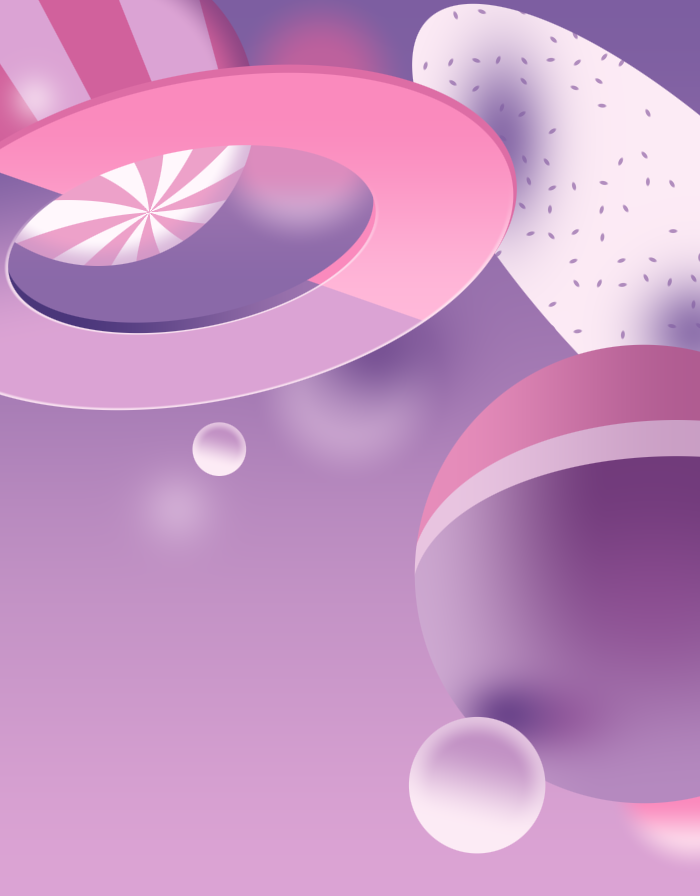
Give the GLSL for this background, as a Shadertoy shader.

```glsl
// Candy still life: striped ball through a tilted ring, speckled slab, glossy spheres and soft blurs.

// Layout: canvas height is 7.68 units, y measured downward
const float HEIGHT = 7.68;
const vec2 CANDY_POS = vec2(.84, .93);
const float CANDY_RADIUS = 1.35;
const vec2 MINT_POS = vec2(1.28, 1.82);
const vec2 RING_POS = vec2(1.75, 2.02);
const vec2 RING_SIZE = vec2(2.68, 1.41);
const vec2 HOLE_POS = vec2(1.645, 2.05);
const vec2 HOLE_SIZE = vec2(1.575, .77);
const float RING_SHEAR = -.15;
const vec2 SLAB_POS = vec2(5.93, 2.43);
const vec2 SLAB_SIZE = vec2(3.2, 1.12);
const vec2 GLOBE_POS = vec2(5.52, 4.92);
const float GLOBE_RADIUS = 1.965;
const float SPECK_CELL = .21;

// Palette
const vec3 VIOLET = vec3(.49, .37, .63);
const vec3 DUSK = vec3(.62, .46, .69);
const vec3 MAUVE = vec3(.76, .57, .77);
const vec3 ORCHID = vec3(.86, .64, .83);
const vec3 SHADOW = vec3(.4, .25, .53);
const vec3 PLUM = vec3(.44, .23, .48);
const vec3 LILAC = vec3(.83, .69, .84);
const vec3 BLUSH = vec3(.99, .92, .96);
const vec3 PINK = vec3(.98, .54, .74);
const vec3 ROSE = vec3(.82, .38, .61);

float hash(vec2 p) {
  p = fract(p * vec2(.1031, .1137));
  p += dot(p, p.yx + 33.3);
  return fract((p.x + p.y) * p.x * 7.31);
}

float ramp(float a, float b, float x) {
  x = clamp((x - a) / (b - a), 0., 1.);
  return x * x * (3. - 2. * x);
}

void tint(inout vec3 c, vec3 ink, float amount) { c = mix(c, ink, amount); }

float oval(vec2 p, vec2 center, vec2 size) { return length((p - center) / size) - 1.; }

float tilted(vec2 p, vec2 center, vec2 size) {
  p.y -= RING_SHEAR * (p.x - center.x);
  return oval(p, center, size);
}

float fill(float f) { return clamp(.5 - f / max(fwidth(f), 1e-5), 0., 1.); }

float glow(vec2 p, vec2 center, vec2 size) {
  vec2 d = (p - center) / size;
  return exp(-dot(d, d));
}

float softDisc(vec2 p, vec2 center, float radius, float blur) {
  return ramp(radius + blur, radius - blur, length(p - center));
}

// Small sphere: mauve above, white bounce light below
void pearl(inout vec3 col, vec2 p, vec2 center, float radius) {
  vec2 d = (p - center) / radius;
  vec3 tone = mix(MAUVE, BLUSH, ramp(-.65, .65, d.y - .25 * d.x));
  tint(tone, BLUSH, .55 * ramp(.65, 1., length(d)));
  tint(col, tone, fill(length(d) - 1.));
}

vec3 backdrop(vec2 p) {
  vec3 col = mix(VIOLET, DUSK, ramp(0., 3.2, p.y));
  tint(col, MAUVE, ramp(2.4, 5.4, p.y));
  tint(col, ORCHID, ramp(4.6, 7.7, p.y));
  tint(col, ROSE, .75 * softDisc(p, vec2(2.75, .68), .5, .28));
  tint(col, LILAC, .85 * softDisc(p, vec2(3., 3.32), .6, .25));
  tint(col, SHADOW, .82 * glow(p, vec2(3.22, 3.), vec2(.6, .48)));
  tint(col, LILAC, .85 * glow(p, vec2(1.52, 4.37), vec2(.31)));
  vec3 bounce = mix(PINK, BLUSH, .8 * ramp(6.85, 7.25, p.y));
  tint(col, bounce, softDisc(p, vec2(5.95, 6.75), .58, .16));
  return col;
}

void slab(inout vec3 col, vec2 p) {
  vec2 d = p - SLAB_POS;
  vec2 q = vec2(d.x + d.y, d.y - d.x) * .7071;
  vec3 tone = BLUSH;
  // Scattered specks, one tilted dash per chosen cell
  vec2 id = floor(p / SPECK_CELL);
  vec2 s = p - (id + .3 + .4 * vec2(hash(id), hash(id + 17.))) * SPECK_CELL;
  float a = 6.283 * hash(id + 41.);
  s = mat2(cos(a), sin(a), -sin(a), cos(a)) * s;
  float speck = ramp(1.3, .6, length(s / vec2(.036, .017))) * step(.45, hash(id + 73.));
  tint(tone, DUSK, .8 * speck);
  tint(tone, VIOLET, .9 * glow(p, vec2(4.3, 1.2), vec2(.4, .72)));
  tint(tone, VIOLET, .85 * glow(p, vec2(5.95, 2.85), vec2(.44)));
  tint(col, tone, fill(length(q / SLAB_SIZE) - 1.));
}

void candyTop(inout vec3 col, vec2 p) {
  float u = (p.x - .33 - .53 * p.y) / (.69 - .13 * p.y);
  vec3 tone = mix(ORCHID, ROSE, fill(-sin(3.1416 * u)));
  float rim = length(p - CANDY_POS) / CANDY_RADIUS;
  tint(tone, PLUM, .7 * ramp(.75, 1.03, rim) * step(CANDY_POS.x, p.x));
  tint(tone, BLUSH, .6 * glow(p, vec2(.3, .85), vec2(.2)));
  tint(col, tone, fill(rim - 1.));
}

vec3 holeView(vec2 p, float lit) {
  vec3 col = mix(DUSK, vec3(.54, .41, .66), ramp(1.4, 2.5, p.y));
  vec3 haze = mix(vec3(.89, .56, .75), LILAC, ramp(1.45, 1.9, p.y));
  tint(col, haze, .9 * softDisc(p, vec2(2.57, 1.32), .6, .22));
  // Swirled mint underside
  vec2 d = p - MINT_POS;
  d.y = (d.y + .3 * d.x) * 1.35;
  float swirl = sin(8. * atan(d.y, d.x) + 1.6 * length(d) + .6);
  vec3 mint = mix(vec3(.93, .63, .79), vec3(1., .97, .99), fill(swirl));
  float rim = length(p - CANDY_POS) / CANDY_RADIUS;
  tint(mint, MAUVE, .6 * ramp(.83, 1., rim));
  tint(col, mint, fill(rim - 1.));
  // Inner wall along the lower edge
  float wall = 1. - fill(tilted(p, HOLE_POS - vec2(.02, .09), HOLE_SIZE));
  vec3 wallTone = mix(vec3(.29, .21, .48), DUSK, ramp(.5, 2.9, p.x));
  tint(col, mix(wallTone, PINK, lit), wall * step(1.55, p.y));
  return col;
}

void ring(inout vec3 col, vec2 p) {
  float lit = fill(p.y - 1.48 - .35 * p.x);
  float face = tilted(p, RING_POS + vec2(-.01, .05), RING_SIZE - .02);
  float hole = tilted(p, HOLE_POS, HOLE_SIZE);
  vec3 shade = mix(VIOLET, ORCHID, ramp(1.2, 3., p.y + .2 * p.x));
  vec3 sun = mix(PINK, vec3(1., .72, .85), ramp(.9, 2.7, p.y));
  vec3 tone = mix(shade, sun, lit);
  // Bright lower edges
  float low = .8 * ramp(1.5, 2.6, p.y);
  tint(tone, BLUSH, low * ramp(-.02, -.005, face));
  tint(tone, BLUSH, low * ramp(.025, .008, hole));
  tint(tone, holeView(p, lit), fill(hole));
  tint(col, mix(ROSE, PINK, .3), fill(tilted(p, RING_POS, RING_SIZE)));
  tint(col, tone, fill(face));
}

void globe(inout vec3 col, vec2 p) {
  vec2 d = (p - GLOBE_POS) / GLOBE_RADIUS;
  vec3 body = mix(PLUM, vec3(.71, .54, .75), ramp(-.4, .95, d.y));
  tint(body, LILAC, .9 * ramp(-.15, -1., d.x));
  tint(body, vec3(.57, .27, .57), .4 * glow(p, vec2(5.6, 5.2), vec2(.8)));
  tint(body, vec3(.55, .3, .58), .7 * glow(p, vec2(4.75, 6.15), vec2(.5, .32)));
  tint(body, SHADOW, .9 * glow(p, vec2(4.35, 6.13), vec2(.36, .27)));
  float side = ramp(-.9, .25, d.x);
  vec3 cap = mix(vec3(.9, .55, .73), vec3(.69, .36, .57), side);
  vec3 band = mix(vec3(.91, .77, .88), vec3(.79, .62, .77), side);
  float upper = fill(oval(vec2(p.x, min(p.y, 4.95)), vec2(5.8, 4.95), vec2(2.28, 1.35)));
  float lower = fill(oval(vec2(p.x, min(p.y, 5.1)), vec2(5.8, 5.1), vec2(2.27, 1.19)));
  tint(col, mix(mix(cap, band, upper), body, lower), fill(length(d) - 1.));
}

void mainImage(out vec4 fragColor, in vec2 fragCoord) {
  vec2 p = fragCoord / iResolution.y * HEIGHT;
  p.y = HEIGHT - p.y;
  vec3 col = backdrop(p);
  slab(col, p);
  candyTop(col, p);
  ring(col, p);
  globe(col, p);
  pearl(col, p, vec2(4.09, 6.73), .585);
  pearl(col, p, vec2(1.88, 3.85), .23);
  fragColor = vec4(col, 1.);
}
```
